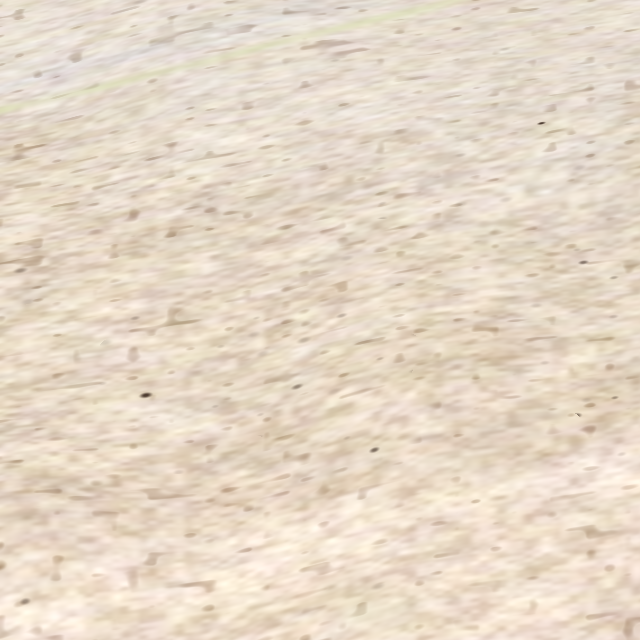
Reproduce this texture procedurally as a Shadertoy shader.

```glsl
const vec3 SAND = vec3(0.908, 0.852, 0.780);       // middle ground
const vec3 PALE_FAR = vec3(0.905, 0.865, 0.815);   // greyer distance
const vec3 PINK_NEAR = vec3(0.935, 0.868, 0.800);  // warm foreground
const vec3 OCHRE = vec3(0.865, 0.800, 0.690);
const vec3 PIT = vec3(0.20, 0.13, 0.09);
const vec3 GRASS = vec3(0.86, 0.88, 0.70);
const vec3 SHADE = vec3(0.85, 1.0, 1.12);          // channel response to tone
const float SLOPE = 0.16;         // rise of the streaks to the right
const float WAVINESS = 0.045;
const float NEAR_HEIGHT = 0.0095; // streak height at the bottom
const float HEIGHT_LOSS = 0.0052; // how much it shrinks towards the top
const float STREAKS_ACROSS = 42.0;
const float GRAIN_CONTRAST = 0.27;
const float PATCH_CONTRAST = 0.075;
const float PITS_ACROSS = 16.0;
const float ROWS_PER_PIT = 4.0;

float hash(vec2 p) {
    vec3 q = fract(vec3(p.xyx) * 0.1031);
    q += dot(q, q.yzx + 33.33);
    return fract((q.x + q.y) * q.z);
}

float noise(vec2 p) {
    vec2 cell = floor(p), f = fract(p);
    f = f * f * (3.0 - 2.0 * f);
    return mix(mix(hash(cell), hash(cell + vec2(1, 0)), f.x),
               mix(hash(cell + vec2(0, 1)), hash(cell + vec2(1, 1)), f.x), f.y);
}

float fbm(vec2 p) {
    float sum = 0.0, weight = 0.5;
    for (int i = 0; i < 4; i++) {
        sum += weight * noise(p);
        p = p * 2.03 + 17.3;
        weight *= 0.5;
    }
    return sum / 0.9375;
}

float band(float offset, float width) {
    return exp(-offset * offset / (width * width));
}

// Sheared ground plane: rows grow denser with distance.
vec2 groundCoord(vec2 uv) {
    float y = uv.y - SLOPE * uv.x + WAVINESS * (noise(uv * vec2(3.0, 5.0) + 4.0) - 0.5);
    float shrink = HEIGHT_LOSS / NEAR_HEIGHT;
    return vec2(uv.x, -log(1.0 - shrink * y) / HEIGHT_LOSS + 60.0);
}

// Layered streaks, centred on zero.
float grain(vec2 ground) {
    vec2 p = vec2(ground.x * STREAKS_ACROSS, ground.y);
    float fine = noise(p * vec2(1.7, 1.6) + 31.0);
    float medium = noise(p + vec2(0.4 * noise(p * 0.5), 0.0));
    float broad = noise(p * vec2(0.45, 0.42) + 83.0);
    return 0.30 * fine + 0.42 * medium + 0.28 * broad - 0.5;
}

// Scattered dark hollows, gathered in clusters.
float pits(vec2 ground, vec2 uv) {
    vec2 p = vec2(ground.x * PITS_ACROSS, ground.y / ROWS_PER_PIT);
    vec2 cell = floor(p);
    vec2 centre = 0.3 + 0.4 * vec2(hash(cell + 5.0), hash(cell + 19.0));
    vec2 radius = vec2(0.12, 0.10) + 0.13 * hash(cell + 43.0);
    vec2 d = (fract(p) - centre) / radius;
    float zone = smoothstep(0.2, 0.35, uv.y) * (1.0 - smoothstep(0.68, 0.85, uv.y));
    float cluster = smoothstep(0.38, 0.68, noise(uv * vec2(4.0, 7.0) + 12.0));
    float present = step(hash(cell + 71.0), 0.02 + 0.30 * zone * cluster);
    float strength = mix(0.13, 0.85, pow(hash(cell + 97.0), 7.0));
    return present * strength * smoothstep(1.0, 0.15, length(d));
}

void mainImage(out vec4 fragColor, in vec2 fragCoord) {
    vec2 uv = fragCoord / iResolution.xy;
    vec2 ground = groundCoord(uv);
    vec2 streak = vec2(ground.x * STREAKS_ACROSS, ground.y);

    // Base colour by distance, with ochre drifts
    vec3 color = mix(PINK_NEAR, SAND, smoothstep(0.0, 0.42, uv.y - 0.15 * uv.x));
    color = mix(color, PALE_FAR, smoothstep(0.55, 0.95, uv.y + 0.12 * uv.x));
    float drift = smoothstep(0.42, 0.72, fbm(vec2(uv.x * 3.0, uv.y * 8.0 - uv.x) + 7.0));
    color = mix(color, OCHRE, 0.45 * drift * band(uv.y - 0.55, 0.28));

    // Broad light and dark bands
    float ridge = uv.y - 0.2 * uv.x;
    float tone = 0.038 * band(ridge - 0.06, 0.05) - 0.032 * band(ridge - 0.15, 0.055);
    tone += PATCH_CONTRAST * (fbm(vec2(uv.x * 5.0, ridge * 14.0) + 2.0) - 0.5);

    // Streaks, with deeper shadows than highlights
    float g = grain(ground) * mix(1.1, 0.72, smoothstep(0.65, 1.0, uv.y));
    tone += GRAIN_CONTRAST * (g < 0.0 ? 1.1 * g : 0.8 * g);
    tone -= 0.14 * smoothstep(0.79, 0.97, noise(streak * vec2(0.8, 0.7) + 140.0));
    color += tone * SHADE;

    // Small shifts between yellow, pink and grey
    float warmth = noise(streak * vec2(0.5, 0.6) + 210.0) - 0.5;
    float rose = noise(streak * vec2(0.6, 0.5) + 330.0) - 0.5;
    color += warmth * vec3(0.008, 0.006, -0.045) + rose * vec3(0.014, -0.014, 0.006);

    // Faint green trail with a cool strip above it
    float trail = uv.y - 0.825 - 0.245 * uv.x + 0.006 * (noise(uv * 12.0) - 0.5);
    float patchy = 0.4 + 0.6 * noise(streak * vec2(0.3, 0.2));
    color = mix(color, GRASS, 0.65 * patchy * band(trail, 0.007));
    color += vec3(-0.018, -0.004, 0.018) * band(trail - 0.04, 0.022);
    color = mix(color, GRASS, 0.3 * band(length((uv - vec2(0.58, 0.04)) * vec2(0.6, 1.4)), 0.045));

    color = mix(color, PIT, pits(ground, uv));
    fragColor = vec4(clamp(color, 0.0, 1.0), 1.0);
}
```
